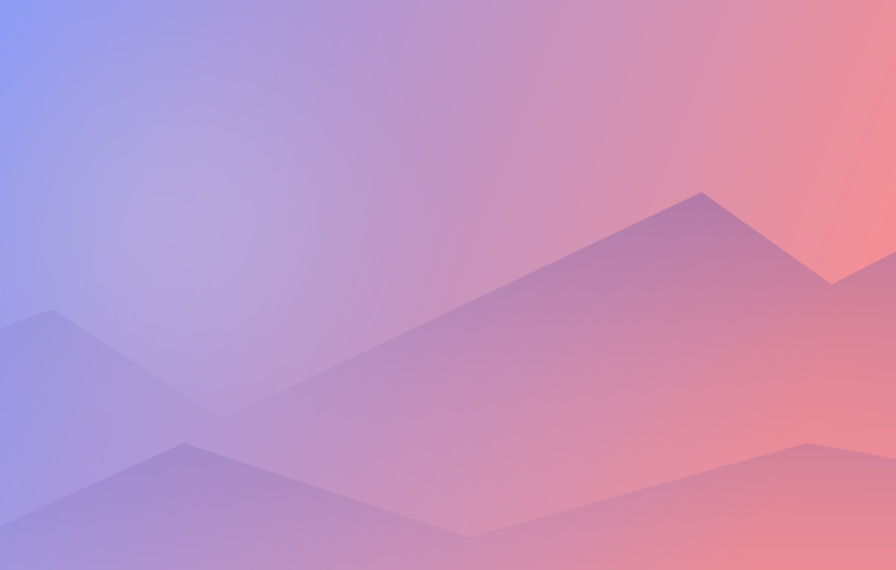
Write a Shadertoy shader that draws this background.

```glsl
// Two translucent mountain ridges under a blue-to-coral dusk sky with a soft lilac glow.

#define SKY_TILT 0.38
#define SKY_SPAN 1.695
#define GLOW_CENTER vec2(0.31, 0.61)
#define GLOW_RADIUS 0.52
#define GLOW_STRENGTH 0.40
#define BACK_SHADE 0.38
#define FRONT_SHADE 0.18

const vec3 SKY_BLUE = vec3(0.55, 0.61, 0.96);
const vec3 SKY_CORAL = vec3(0.95, 0.56, 0.59);
const vec3 GLOW_LILAC = vec3(0.78, 0.74, 0.88);
const vec3 SHADE_PURPLE = vec3(0.41, 0.33, 0.65);

// Ridge corners as fractions of the canvas.
const vec2 BACK_RIDGE[6] = vec2[6](
    vec2(0.0, 0.424), vec2(0.058, 0.458), vec2(0.248, 0.265),
    vec2(0.783, 0.663), vec2(0.928, 0.501), vec2(1.0, 0.559));
const vec2 FRONT_RIDGE[6] = vec2[6](
    vec2(-0.1, 0.006), vec2(0.0, 0.077), vec2(0.205, 0.223),
    vec2(0.524, 0.057), vec2(0.901, 0.223), vec2(1.0, 0.195));

// Antialiased area below a chain of straight slopes.
float ridgeMask(vec2 uv, vec2 corners[6], float aspect, float pixel) {
    float mask = 0.0;
    for (int i = 0; i < 5; i++) {
        vec2 a = corners[i];
        vec2 b = corners[i + 1];
        if (uv.x >= a.x && uv.x <= b.x) {
            float slope = (b.y - a.y) / (b.x - a.x);
            float height = a.y + slope * (uv.x - a.x) - uv.y;
            float dist = height / length(vec2(slope / aspect, 1.0));
            mask = smoothstep(-0.7 * pixel, 0.7 * pixel, dist);
        }
    }
    return mask;
}

void mainImage(out vec4 fragColor, in vec2 fragCoord) {
    vec2 uv = fragCoord / iResolution.xy;
    float aspect = iResolution.x / iResolution.y;
    float pixel = 1.0 / iResolution.y;
    vec2 p = vec2(uv.x * aspect, uv.y);

    // Sky gradient, slanted toward the lower right
    float t = (p.x + SKY_TILT * (1.0 - p.y)) / SKY_SPAN;
    vec3 color = mix(SKY_BLUE, SKY_CORAL, clamp(t, 0.0, 1.0));

    // Soft glow
    float glow = 1.0 - smoothstep(0.0, GLOW_RADIUS, distance(p, GLOW_CENTER));
    color = mix(color, GLOW_LILAC, GLOW_STRENGTH * glow);

    // Back ridge, fading downward and to the left
    float backFade = max(uv.y + 0.12 * (uv.x - 0.783), 0.0) / 0.663;
    float back = ridgeMask(uv, BACK_RIDGE, aspect, pixel);
    color = mix(color, SHADE_PURPLE, back * BACK_SHADE * pow(backFade, 1.8));

    // Front ridge
    float frontFade = mix(0.28, 1.0, clamp(uv.y / 0.223, 0.0, 1.0));
    float front = ridgeMask(uv, FRONT_RIDGE, aspect, pixel);
    color = mix(color, SHADE_PURPLE, front * FRONT_SHADE * frontFade);

    fragColor = vec4(color, 1.0);
}
```
